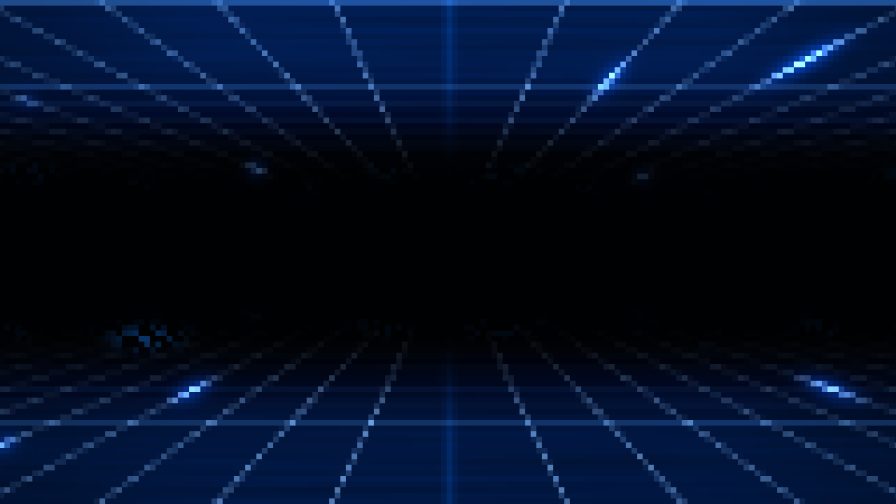
Reproduce this background procedurally as a WebGL 1 fragment shader.

```glsl
precision highp float;
// A dark tunnel of two mirrored blue planes, floor and ceiling, drawn in square cells.
// Dotted rays fan out from a vanishing point, crossed by perspective bars and pulses.
// Each cell takes one sample of the scene; cell borders are blended over one pixel.

uniform vec2 u_resolution;

// Lengths are in canvas heights, measured from the centre.
const float CELL = 1.0 / 90.0;
const vec2 CELL_ORIGIN = vec2(0.003, 0.5 / 90.0);
const float CENTRE_X = 0.003;
const float RAY_SLOPE = 0.465;      // sideways step per ray and unit of height
const float RAY_GAP = 0.45;         // brightness left between the dots of a ray
const float FADE_START = 0.14;      // planes emerge from the dark here
const float FADE_END = 0.42;
const float BAR_STEP = 0.19;        // bar spacing in depth
const float BAR_FIRST_TOP = 1.524;
const float BAR_FIRST_BOTTOM = 1.475;
const vec2 CLUSTER_POS = vec2(-0.602, -0.171);
const vec2 CLUSTER_SIZE = vec2(0.060, 0.022);

const vec3 VOID_COLOR = vec3(0.0, 0.004, 0.012);
const vec3 DEEP_BLUE = vec3(0.0, 0.035, 0.15);
const vec3 PLANE_BLUE = vec3(0.003, 0.108, 0.305);
const vec3 BAR_COLOR = vec3(0.075, 0.135, 0.20);
const vec3 RAY_COLOR = vec3(0.31, 0.39, 0.45);
const vec3 GLOW_COLOR = vec3(0.01, 0.17, 0.50);
const vec3 CORE_COLOR = vec3(0.60, 0.74, 0.85);

float hash(vec2 p) {
  return fract(sin(dot(p, vec2(127.1, 311.7))) * 43758.5);
}

vec2 gradient(vec2 p) {
  float angle = 6.2832 * hash(p);
  return vec2(cos(angle), sin(angle));
}

float gradientNoise(vec2 p) {
  vec2 i = floor(p), f = fract(p);
  vec2 u = f * f * (3.0 - 2.0 * f);
  vec2 e = vec2(1.0, 0.0);
  float low = mix(dot(gradient(i), f), dot(gradient(i + e), f - e), u.x);
  float high = mix(dot(gradient(i + e.yx), f - e.yx),
                   dot(gradient(i + 1.0), f - 1.0), u.x);
  return mix(low, high, u.y);
}

// Coverage of a line about one cell thick
float cover(float dist) {
  return 1.0 - smoothstep(0.2, 0.68, abs(dist) / CELL);
}

// Light running along a ray; side is 1 on the ceiling and -1 on the floor
vec3 pulse(vec2 p, float ray, float height, float side, float len, float gain) {
  vec2 dir = normalize(vec2(ray * RAY_SLOPE, side));
  vec2 rel = p - height * vec2(ray * RAY_SLOPE, side);
  float along = dot(rel, dir) / len;
  float across = rel.x * dir.y - rel.y * dir.x;
  float core = exp(-along * along) * cover(across);
  float glow = exp(-0.9 * along * along - pow(across / 0.021, 2.0));
  return gain * (CORE_COLOR * core + GLOW_COLOR * glow);
}

vec3 scene(vec2 cell) {
  vec2 p = cell * CELL + CELL_ORIGIN - vec2(CENTRE_X, 0.0);
  float h = max(abs(p.y), 0.001);
  float top = step(0.0, p.y);

  // Planes with faint horizontal streaks
  float fade = smoothstep(FADE_START, FADE_END, h);
  vec3 col = mix(VOID_COLOR, DEEP_BLUE, smoothstep(0.0, 0.5, fade));
  col = mix(col, PLANE_BLUE, smoothstep(0.3, 1.0, fade));
  float streak = gradientNoise(vec2(p.x * 1.5, p.y * 55.0 + 0.3));
  col *= (1.0 + 0.25 * streak) * mix(0.84, 1.0, top);
  col *= 1.0 - 0.25 * smoothstep(0.45, 0.95, abs(p.x));

  // Perspective bars and the rim of the ceiling
  float first = mix(BAR_FIRST_BOTTOM, BAR_FIRST_TOP, top);
  float index = max(floor((0.5 / h - first) / BAR_STEP + 0.5), 0.0);
  float bar = cover(h - 0.5 / (first + index * BAR_STEP));
  col += BAR_COLOR * bar * fade * (index < 0.5 ? 1.15 : 0.5);
  col += 1.6 * BAR_COLOR * top * cover(h - 0.494);

  // Fan of dotted rays, dimmer towards the sides, with a soft central column
  float ray = floor(p.x / (RAY_SLOPE * h) + 0.5);
  float slope = ray * RAY_SLOPE;
  float line = cover((p.x - slope * h) / sqrt(1.0 + slope * slope));
  float rayFade = smoothstep(0.13, 0.36, h) / (1.0 + 0.045 * ray * ray);
  float dots = mix(RAY_GAP, 1.0, step(1.0, mod(cell.y, 2.0)));
  dots *= 0.8 + 0.4 * hash(cell);
  col += RAY_COLOR * line * rayFade * dots * step(0.5, abs(ray));
  col += vec3(0.005, 0.07, 0.15) * exp(-pow(p.x / 0.011, 2.0)) * fade;

  // Sparse cells flickering at the edge of the dark
  float edge = smoothstep(0.10, 0.15, h) * (1.0 - smoothstep(0.17, 0.22, h));
  float patches = smoothstep(0.15, 0.5, gradientNoise(p * vec2(9.0, 16.0)));
  vec2 q = (p - CLUSTER_POS) / CLUSTER_SIZE;
  float density = 0.12 * edge * patches + 0.9 * exp(-dot(q, q));
  col += vec3(0.04, 0.22, 0.44) * density * step(0.6, hash(cell + 17.0));

  // Bright pulses
  col += pulse(p, 4.0, 0.380, 1.0, 0.075, 0.95);
  col += pulse(p, 2.0, 0.343, 1.0, 0.042, 0.65);
  col += pulse(p, -4.0, 0.275, -1.0, 0.038, 0.75);
  col += pulse(p, 6.0, 0.271, -1.0, 0.052, 0.75);
  col += pulse(p, -5.0, 0.380, -1.0, 0.028, 0.50);
  col += pulse(p, -6.0, 0.300, 1.0, 0.022, 0.25);
  col += pulse(p, -5.0, 0.165, 1.0, 0.020, 0.30);
  col += pulse(p, 5.5, 0.150, 1.0, 0.018, 0.14);
  return col;
}

void main() {
  vec2 p = (gl_FragCoord.xy - 0.5 * u_resolution) / u_resolution.y;
  vec2 grid = (p - CELL_ORIGIN) / CELL;
  vec2 base = floor(grid);
  vec2 w = clamp((fract(grid) - 0.5) * CELL * u_resolution.y + 0.5, 0.0, 1.0);
  vec3 low = mix(scene(base), scene(base + vec2(1.0, 0.0)), w.x);
  vec3 high = mix(scene(base + vec2(0.0, 1.0)), scene(base + 1.0), w.x);
  gl_FragColor = vec4(mix(low, high, w.y), 1.0);
}
```
